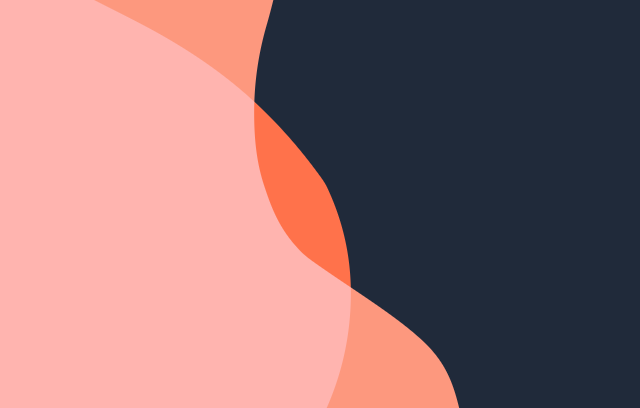
Write a WebGL 1 fragment shader that draws this background.

```glsl
precision highp float;

uniform vec2 u_resolution;

const float ASPECT = 1.5673;
const vec3 NAVY = vec3(0.126, 0.165, 0.228);
const vec3 PINK = vec3(1.0, 0.706, 0.686);
const vec3 SALMON = vec3(0.992, 0.596, 0.494);
const vec3 ORANGE = vec3(1.0, 0.447, 0.294);

// Cubic span between two knots (depth, x, slope).
// Returns (x, slope) once depth passes the first knot, else the previous edge.
vec2 span(vec2 edge, float depth, vec3 a, vec3 b) {
  if (depth < a.x) return edge;
  float h = b.x - a.x;
  float t = (depth - a.x) / h;
  float rise = (b.y - a.y) / h;
  float c2 = 3.0 * rise - 2.0 * a.z - b.z;
  float c3 = a.z + b.z - 2.0 * rise;
  float x = a.y + h * t * (a.z + t * (c2 + t * c3));
  return vec2(x, a.z + t * (2.0 * c2 + 3.0 * t * c3));
}

// Wave that pinches in the upper half and sweeps out to the lower right
vec2 sweepEdge(float depth) {
  vec3 k0 = vec3(0.0, 0.6694, -0.25);
  vec3 k1 = vec3(0.0612, 0.6531, -0.29);
  vec3 k2 = vec3(0.2755, 0.6224, 0.0);
  vec3 k3 = vec3(0.4551, 0.6469, 0.33);
  vec3 k4 = vec3(0.6184, 0.7388, 1.0);
  vec3 k5 = vec3(0.6531, 0.7837, 1.43);
  vec3 k6 = vec3(0.8408, 1.0408, 1.03);
  vec3 k7 = vec3(1.0, 1.1245, 0.25);
  vec2 e = span(vec2(k0.yz), depth, k0, k1);
  e = span(e, depth, k1, k2);
  e = span(e, depth, k2, k3);
  e = span(e, depth, k3, k4);
  e = span(e, depth, k4, k5);
  e = span(e, depth, k5, k6);
  return span(e, depth, k6, k7);
}

// Broad hill that bulges out to the right
vec2 hillEdge(float depth) {
  vec3 k0 = vec3(0.0, 0.2306, 1.95);
  vec3 k1 = vec3(0.0816, 0.3878, 1.78);
  vec3 k2 = vec3(0.2490, 0.6224, 1.08);
  vec3 k3 = vec3(0.4204, 0.7755, 0.74);
  vec3 k4 = vec3(0.4592, 0.8010, 0.47);
  vec3 k5 = vec3(0.7184, 0.8592, 0.0);
  vec3 k6 = vec3(1.0, 0.8, -0.44);
  vec2 e = span(vec2(k0.yz), depth, k0, k1);
  e = span(e, depth, k1, k2);
  e = span(e, depth, k2, k3);
  e = span(e, depth, k3, k4);
  e = span(e, depth, k4, k5);
  return span(e, depth, k5, k6);
}

// Smooth coverage of the area left of an edge
float leftOf(vec2 edge, float x, float pixel) {
  float dist = (edge.x - x) / sqrt(1.0 + edge.y * edge.y);
  return clamp(dist / pixel + 0.5, 0.0, 1.0);
}

void main() {
  vec2 uv = gl_FragCoord.xy / u_resolution;
  float x = uv.x * ASPECT;
  float depth = 1.0 - uv.y;
  float pixel = 1.0 / u_resolution.y;

  float sweep = leftOf(sweepEdge(depth), x, pixel);
  float hill = leftOf(hillEdge(depth), x, pixel);

  // Each overlap of the two shapes has its own colour
  vec3 outside = mix(NAVY, ORANGE, hill);
  vec3 inside = mix(SALMON, PINK, hill);
  gl_FragColor = vec4(mix(outside, inside, sweep), 1.0);
}
```
